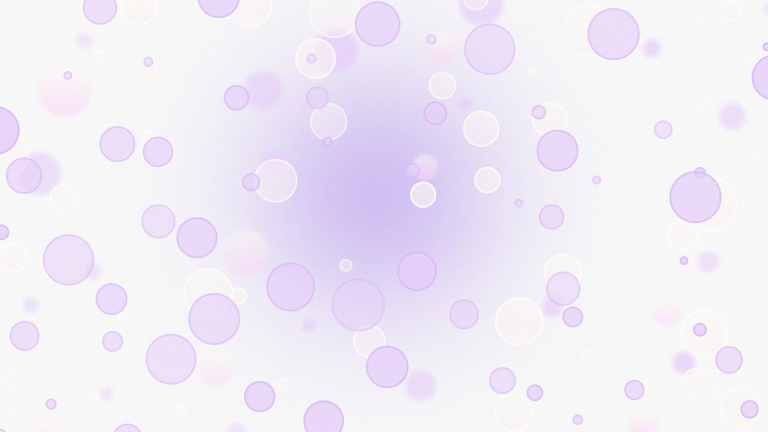
A Shadertoy shader for this background:

```glsl
// Soft lilac and cream bokeh discs drifting over pale paper with a violet central glow.
#define PAPER vec3(0.97, 0.97, 0.97)
#define GLOW_COLOUR vec3(0.815, 0.75, 0.945)
#define GLOW_CENTRE vec2(0.49, 0.55)
#define GLOW_RADIUS 0.30
#define LILAC vec3(0.90, 0.81, 0.975)
#define LILAC_RIM vec3(0.81, 0.67, 0.95)
#define CREAM vec3(0.985, 0.975, 0.955)
#define WHITE_RIM vec3(1.0, 0.992, 0.975)
#define PINK vec3(0.98, 0.84, 0.96)
#define RIM_WIDTH 0.0045
#define GRAIN 0.012

float hash(float n) {
    return fract(sin(n * 12.9898) * 43758.5453);
}

float hash2(vec2 p) {
    return fract(sin(dot(p, vec2(12.9898, 78.233))) * 43758.5453);
}

float valueNoise(vec2 p) {
    vec2 cell = floor(p);
    vec2 f = fract(p);
    f = f * f * (3.0 - 2.0 * f);
    float low = mix(hash2(cell), hash2(cell + vec2(1.0, 0.0)), f.x);
    float high = mix(hash2(cell + vec2(0.0, 1.0)), hash2(cell + 1.0), f.x);
    return mix(low, high, f.y);
}

// Evenly spread point in the unit square, with a little random drift
vec2 scatter(float index, float seed) {
    vec2 start = vec2(hash(seed), hash(seed + 0.5));
    vec2 drift = vec2(hash(index + seed * 7.0), hash(index + seed * 13.0)) - 0.5;
    return fract(start + index * vec2(0.75488, 0.56984) + 0.09 * drift);
}

// One layer of discs: fill shades from lower to upper colour, with an inner rim
vec3 discLayer(vec3 colour, vec2 p, float aspect, int count, float seed, vec2 radii,
               float blur, vec3 lower, vec3 upper, vec3 rimColour, vec2 opacity) {
    float edge = max(blur, 0.75 / iResolution.y);
    for (int i = 0; i < count; i++) {
        float n = float(i);
        vec2 centre = (scatter(n, seed) * 1.06 - 0.03) * vec2(aspect, 1.0);
        float size = hash(n * 1.7 + seed * 3.1);
        float radius = mix(radii.x, radii.y, size * sqrt(size));
        vec2 local = p - centre;
        float d = length(local) - radius;
        if (d > edge) continue;

        float strength = mix(0.55, 1.0, hash(n * 2.3 + seed));
        float inside = 1.0 - smoothstep(-edge, edge, d);
        float rim = inside * smoothstep(-RIM_WIDTH - edge, -0.3 * RIM_WIDTH, d);
        vec3 fill = mix(lower, upper, smoothstep(-radius, radius, local.y));
        colour = mix(colour, fill, inside * opacity.x * strength);
        colour = mix(colour, rimColour, rim * opacity.y * strength);
    }
    return colour;
}

void mainImage(out vec4 fragColor, in vec2 fragCoord) {
    float aspect = iResolution.x / iResolution.y;
    vec2 p = fragCoord / iResolution.y;

    // Paper and central glow
    float reach = length(p - GLOW_CENTRE * vec2(aspect, 1.0)) / GLOW_RADIUS;
    vec3 colour = mix(PAPER, GLOW_COLOUR, exp(-reach * reach));

    // Out-of-focus discs
    colour = discLayer(colour, p, aspect, 20, 3.0, vec2(0.012, 0.055), 0.012,
                       LILAC, LILAC, LILAC, vec2(0.8, 0.0));
    colour = discLayer(colour, p, aspect, 8, 11.0, vec2(0.03, 0.065), 0.008,
                       PINK, CREAM, PINK, vec2(0.6, 0.0));

    // Cream discs with bright rims
    colour = discLayer(colour, p, aspect, 42, 5.0, vec2(0.010, 0.065), 0.001,
                       mix(CREAM, PINK, 0.15), CREAM, WHITE_RIM, vec2(0.65, 0.9));

    // Crisp lilac discs with darker rims
    colour = discLayer(colour, p, aspect, 60, 8.0, vec2(0.010, 0.063), 0.001,
                       LILAC, LILAC, LILAC_RIM, vec2(0.85, 0.6));

    // Fine paper grain
    colour += GRAIN * (valueNoise(p * 260.0) - 0.5);
    fragColor = vec4(clamp(colour, 0.0, 1.0), 1.0);
}
```
